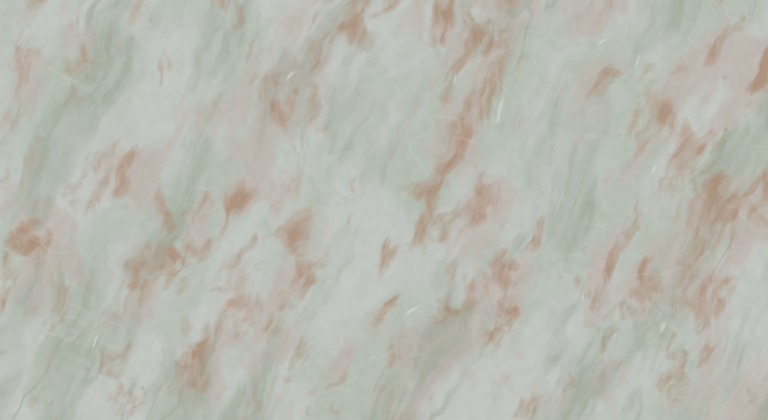
Reproduce this texture procedurally as a Shadertoy shader.

```glsl
// Polished pale marble: misty green and blush clouds, slanted fibres, rust stains and fine veins.
#define SLANT vec2(0.40, 0.917)
#define PALE vec3(0.757, 0.776, 0.757)
#define MIST vec3(0.712, 0.742, 0.700)
#define BLUSH vec3(0.742, 0.708, 0.680)
#define MOSS vec3(0.610, 0.645, 0.585)
#define RUST vec3(0.665, 0.540, 0.445)
#define GLINT vec3(0.830, 0.850, 0.830)
#define WARP 0.10
#define FIBRE_SCALE vec2(44.0, 6.0)
#define GRAIN 0.018

vec3 hash3(vec2 cell) {
    vec3 h = fract(cell.xyx * vec3(0.1031, 0.1030, 0.0973));
    h += dot(h, h.yxz + 33.33);
    return fract((h.xxy + h.yzz) * h.zyx);
}

// Cellular noise with soft borders: nearby cell values blended by distance.
float softCells(vec2 p) {
    vec2 cell = floor(p), f = p - cell;
    float sum = 0.0, total = 0.0;
    for (int y = -1; y <= 1; y++)
    for (int x = -1; x <= 1; x++) {
        vec2 o = vec2(x, y);
        vec3 h = hash3(cell + o + 71.0);
        vec2 d = o + 0.15 + 0.7 * h.xy - f;
        float w = exp(-5.0 * dot(d, d));
        sum += w * h.z;
        total += w;
    }
    return sum / total;
}

float clouds(vec2 p) {
    float sum = 0.0, gain = 0.45;
    for (int i = 0; i < 4; i++) {
        sum += gain * softCells(p);
        p = mat2(0.96, 0.28, -0.28, 0.96) * p * 2.03 + 17.3;
        gain *= 0.6;
    }
    return sum / 0.98;
}

// Soft line where the field crosses its middle value.
float vein(float field, float width) {
    float d = (field - 0.5) / width;
    return exp(-d * d);
}

// Scattered short bright dashes, in a few of the cells.
float glints(vec2 p) {
    vec2 cell = floor(p);
    vec3 h = hash3(cell + 211.0);
    vec2 d = p - cell - 0.3 - 0.4 * h.xy;
    d.x += d.y * (h.x - 0.5);
    return step(0.95, h.z) * (1.0 - smoothstep(0.2, 1.0, length(d * vec2(12.0, 5.0))));
}

void mainImage(out vec4 fragColor, in vec2 fragCoord) {
    vec2 p = fragCoord / iResolution.y;

    // Slanted frame: x runs across the bedding, y along it.
    vec2 q = vec2(dot(p, vec2(SLANT.y, -SLANT.x)), dot(p, SLANT));
    vec2 bend = vec2(clouds(p * 3.2 + 3.1), clouds(p * 3.2 + 29.7)) - 0.5;
    q += WARP * bend * vec2(1.0, 1.6);

    // Broad milky, green and blush clouds.
    float haze = clouds(q * vec2(6.5, 3.4) + 5.0);
    float warm = clouds(q * vec2(9.0, 5.0) + 41.0);
    vec3 color = mix(PALE, MIST, smoothstep(0.34, 0.68, haze));
    color = mix(color, BLUSH, 0.85 * smoothstep(0.47, 0.70, warm));

    // Mossy bands with fine fibres inside them.
    float band = smoothstep(0.50, 0.78, clouds(q * vec2(10.0, 2.4) + 63.0));
    float fibre = clouds(q * FIBRE_SCALE + 9.0);
    color = mix(color, MOSS, band * (0.30 + 0.45 * smoothstep(0.38, 0.66, fibre)));
    color += 0.05 * (fibre - 0.5) * (0.4 + band);

    // Soft dark seams that fade in and out along the bedding.
    float gate = smoothstep(0.48, 0.68, clouds(q * vec2(5.0, 4.0) + 87.0));
    float seam = vein(clouds(q * vec2(5.0, 1.3) + 23.0), 0.022);
    color = mix(color, MOSS, 0.45 * gate * seam);

    // Rust stains: small faint blots with a few strong cores, mostly in warm clouds.
    float blot = clouds(q * vec2(19.0, 9.0) + 131.0);
    float stain = blot + 0.45 * (warm - 0.5) + 0.06 * gate * seam;
    color = mix(color, RUST, 0.30 * smoothstep(0.56, 0.74, stain));
    color = mix(color, RUST, 0.65 * smoothstep(0.68, 0.90, stain));

    // Pale crossing threads and crystal glints.
    float thread = vein(clouds(p * vec2(4.0, 6.0) + 153.0), 0.016);
    color = mix(color, GLINT, 0.16 * thread * smoothstep(0.45, 0.65, haze));
    color = mix(color, GLINT, 0.6 * glints(q * vec2(13.0, 9.0)));

    // Fine crystalline mottling.
    color += GRAIN * (clouds(p * 55.0) - 0.5) * 2.0;
    fragColor = vec4(color, 1.0);
}
```
